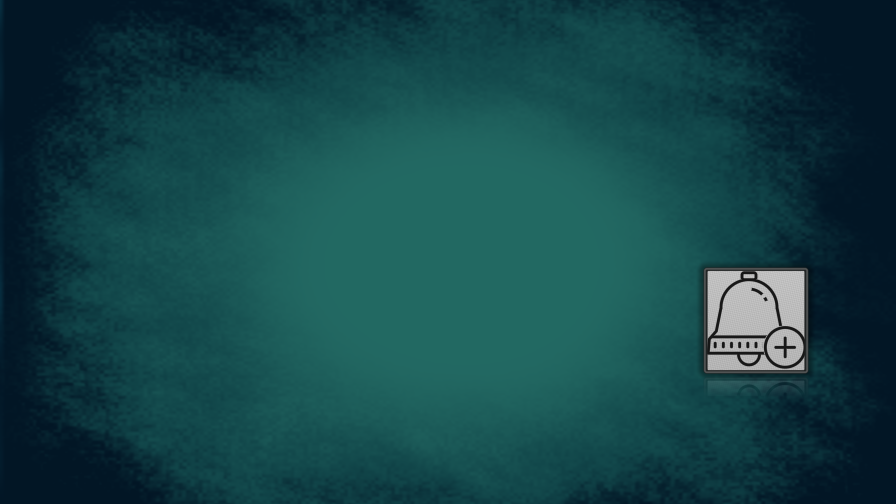
Give the GLSL for this background, as a Shadertoy shader.

```glsl
float hash(vec2 p) {
    return fract(sin(dot(p, vec2(127.1, 311.7))) * 43758.5453);
}

float noise(vec2 p) {
    vec2 cell = floor(p), f = fract(p);
    f = f * f * (3.0 - 2.0 * f);
    return mix(mix(hash(cell), hash(cell + vec2(1, 0)), f.x),
               mix(hash(cell + vec2(0, 1)), hash(cell + 1.0), f.x), f.y);
}

float fbm(vec2 p) {
    float sum = 0.0, amp = 0.5;
    for (int i = 0; i < 5; i++) {
        sum += amp * noise(p);
        p = mat2(1.6, 1.2, -1.2, 1.6) * p + 7.3;
        amp *= 0.5;
    }
    return sum;
}

float segment(vec2 p, vec2 a, vec2 b) {
    vec2 pa = p - a, ba = b - a;
    return length(pa - ba * clamp(dot(pa, ba) / dot(ba, ba), 0.0, 1.0));
}

float box(vec2 p, vec2 halfSize, float radius) {
    vec2 d = abs(p) - halfSize + radius;
    return length(max(d, 0.0)) + min(max(d.x, d.y), 0.0) - radius;
}

// Distance to the centre lines of the bell and its plus badge
float bellLines(vec2 q) {
    vec2 b = vec2(abs(q.x + 6.0), q.y);
    vec2 dome = q - vec2(-6, 11);
    float d = max(abs(length(dome) - 24.0), -dome.y);
    d = min(d, segment(b, vec2(24, 11), vec2(28, -9)));
    d = min(d, segment(b, vec2(28, -9), vec2(34, -16)));
    d = min(d, segment(b, vec2(34, -16), vec2(35, -28)));
    d = min(d, segment(b, vec2(0, -28), vec2(35, -28)));
    d = min(d, segment(b, vec2(0, -14), vec2(32, -14)));
    d = min(d, abs(box(q - vec2(-6, 38), vec2(6, 3), 2.0)));

    // Rim ticks, clapper and broken highlight
    float tick = segment(vec2(mod(q.x + 3.5, 7.0) - 3.5, q.y), vec2(0, -19.5), vec2(0, -22.5));
    d = min(d, max(tick, abs(q.x + 16.0) - 20.0));
    d = min(d, max(abs(length(q - vec2(-6, -29)) - 9.0), q.y + 28.0));
    float angle = atan(dome.y, dome.x);
    float glint = max(abs(length(dome) - 16.0), (abs(angle - 0.9) - 0.45) * 16.0);
    d = min(d, max(glint, 3.0 - abs(angle - 0.68) * 16.0));

    // Badge clears the lines behind it
    vec2 badge = q - vec2(25, -23);
    d = max(d, 20.0 - length(badge));
    d = min(d, abs(length(badge) - 17.0));
    d = min(d, segment(badge, vec2(-8, 0), vec2(8, 0)));
    return min(d, segment(badge, vec2(0, -8), vec2(0, 8)));
}

// Framed grey tile: colour and coverage
vec4 tile(vec2 q, float px) {
    float outer = box(q, vec2(45, 45.5), 3.0);
    float inner = box(q, vec2(41.5, 42.5), 1.0);
    float weave = sin((q.x + q.y) * 2.1) * sin((q.x - q.y) * 1.3);
    vec3 face = vec3(0.73 + 0.035 * weave + 0.0006 * q.y);
    vec3 frame = vec3(0.13, 0.14, 0.14) + 0.2 * smoothstep(1.5, 0.0, abs(outer + 1.2));
    float ink = 1.0 - smoothstep(-px, px, bellLines(q) - 1.25);
    face = mix(face, vec3(0.09), ink);
    vec3 color = mix(face, frame, smoothstep(-px, px, inner));
    return vec4(color, 1.0 - smoothstep(-px, px, outer));
}

void mainImage(out vec4 fragColor, in vec2 fragCoord) {
    vec2 p = fragCoord / iResolution.y;
    float aspect = iResolution.x / iResolution.y;
    p.x += 0.5 * (16.0 / 9.0 - aspect);

    // Uneven vignette with worn, leathery patches
    vec2 away = p - vec2(0.93, 0.475);
    float r = length(away / vec2(away.x > 0.0 ? 0.84 : 0.93, 0.64));
    float rough = smoothstep(0.25, 0.9, r);
    float patches = fbm(p * vec2(4.0, 5.5) + 3.0) - 0.48;
    float scuffs = fbm(mat2(0.95, 0.3, -0.3, 0.95) * p * vec2(9, 24)) - 0.48;
    float grain = noise(p * vec2(125, 150) + 4.0 * patches) - 0.5;
    r += rough * (0.38 * patches + 0.25 * scuffs + 0.13 * grain);

    vec3 teal = vec3(0.135, 0.41, 0.385);
    vec3 deep = vec3(0.065, 0.27, 0.285);
    vec3 navy = vec3(0.008, 0.085, 0.145);
    vec3 color = mix(teal, deep, smoothstep(0.3, 0.76, r));
    color = mix(color, navy, smoothstep(0.68, 1.06, r));

    // Dark side margins and a thin worn left edge
    float margin = smoothstep(0.09, 0.02, p.x + 0.12 * scuffs);
    margin = max(margin, smoothstep(1.6, 1.73, p.x + 0.25 * patches + 0.1 * scuffs));
    color = mix(color, navy, 0.75 * margin);
    color += vec3(0.02, 0.1, 0.11) * smoothstep(0.012, 0.0, p.x) * noise(p * vec2(30, 12));

    // Tile, soft shadow and fading reflection
    vec2 q = (p - vec2(1.5, 0.364)) * 432.0;
    float px = 0.7 * 432.0 / iResolution.y;
    color *= 1.0 - 0.35 * smoothstep(7.0, 0.0, box(q, vec2(45), 3.0));
    vec4 mirrored = tile(vec2(q.x, -94.0 - q.y), px);
    float fade = 0.2 * smoothstep(-70.0, -47.0, q.y) * step(q.y, -46.0);
    color = mix(color, mirrored.rgb, mirrored.a * fade);
    vec4 icon = tile(q, px);
    color = mix(color, icon.rgb, icon.a);

    fragColor = vec4(color, 1.0);
}
```
